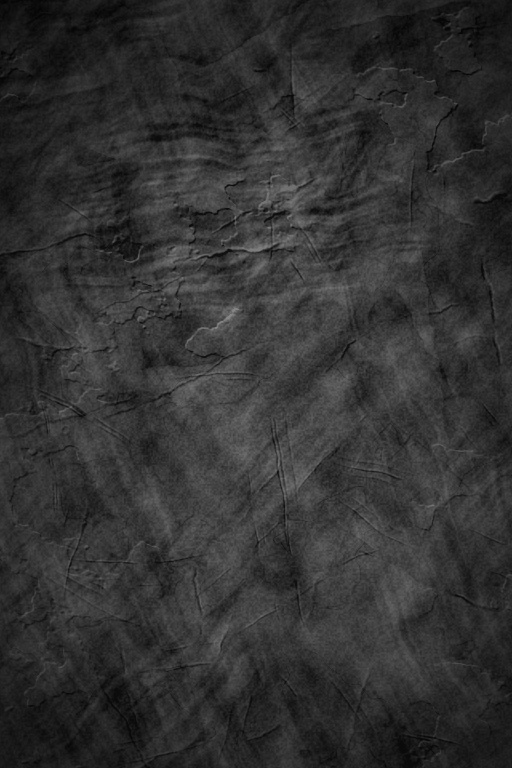
Write a Shadertoy shader that draws this texture.

```glsl
const float CENTRE_GREY = 0.278;
const vec2 GLOW_CENTRE = vec2(0.53, 0.45);
const vec2 GLOW_FALLOFF = vec2(1.9, 2.4);
const float CLOUD_CONTRAST = 0.95;
const float MOTTLE_CONTRAST = 0.75;
const float RELIEF_CONTRAST = 3.0;
const float FLAKE_TINT = 0.85;
const float COMB_CONTRAST = 0.55;
const float CREASE_DEPTH = 0.24;
const float GRAIN_CONTRAST = 0.36;
const vec2 LIGHT_STEP = vec2(-0.0015, 0.0019);
const int STROKES = 64;
const int SCRATCHES = 96;

float hash(vec2 p) {
    vec3 q = fract(p.xyx * vec3(0.1031, 0.1030, 0.0973));
    q += dot(q, q.yzx + 33.33);
    return fract((q.x + q.y) * q.z);
}

vec4 randomSet(int id, float seed) {
    vec2 k = vec2(float(id) * 17.3 + 5.0, seed * 31.7);
    return vec4(hash(k), hash(k + 41.3), hash(k + 83.9), hash(k + 127.1));
}

float noise(vec2 p) {
    vec2 i = floor(p), f = fract(p);
    f = f * f * (3.0 - 2.0 * f);
    return mix(mix(hash(i), hash(i + vec2(1, 0)), f.x),
               mix(hash(i + vec2(0, 1)), hash(i + vec2(1, 1)), f.x), f.y);
}

float fbm(vec2 p) {
    float sum = 0.0;
    for (float amp = 0.5; amp > 0.035; amp *= 0.53) {
        sum += amp * noise(p);
        p = mat2(1.6, 1.2, -1.2, 1.6) * p + 7.3;
    }
    return sum;
}

vec2 rotate(vec2 p, float a) {
    return mat2(cos(a), -sin(a), sin(a), cos(a)) * p;
}

float line(float x, float width) {
    return exp(-x * x / (width * width));
}

// Rough skin with raised, torn flakes gathered in patches
float plasterHeight(vec2 p) {
    float patches = smoothstep(0.46, 0.62, fbm(p * 4.5 + 17.0));
    float flakes = smoothstep(0.55, 0.59, fbm(p * vec2(15.0, 18.0) + 3.0));
    return 0.42 * fbm(p * 38.0) + 0.22 * flakes * patches;
}

// Parallel ridges left by a trowel, shown only in patches
float combing(vec2 p, float angle, float seed) {
    vec2 q = rotate(p, angle);
    float area = smoothstep(0.46, 0.58, fbm(q * vec2(4.0, 8.0) + seed));
    return area * (noise(q * vec2(6.0, 125.0) + seed) + noise(q * vec2(10.0, 250.0) + seed) - 1.0);
}

// Trowel passes: angular shards with a torn edge, a slanted side and a fading tone
float trowelStrokes(vec2 p, vec2 wobble, float aspect, float wear) {
    float tone = 0.0;
    for (int i = 0; i < STROKES; i++) {
        vec4 r = randomSet(i, 1.0);
        vec4 s = randomSet(i, 2.0);
        float spread = r.y > 0.6 ? 1.2 : 3.1;
        vec2 q = rotate(p - r.xy * vec2(aspect, 1.0), (r.z - 0.5) * spread) + wobble;
        float halfLength = mix(0.02, 0.13, r.w * r.w);
        float side = halfLength - abs(q.x + q.y * (s.w - 0.5) * 2.0) - 0.8 * q.y * s.w;
        float fade = exp(-max(q.y, 0.0) / mix(0.008, 0.055, s.x));
        float body = smoothstep(-0.001, 0.001, q.y) * fade * smoothstep(0.0, 0.003 + 0.03 * s.z, side);
        float along = smoothstep(0.0, 0.3 * halfLength, halfLength - abs(q.x));
        float edge = 0.45 * line(q.y - 0.003, 0.0015) - 0.75 * line(q.y, 0.0016);
        tone += (s.y - 0.5) * 0.72 * body + along * wear * s.z * s.z * edge;
    }
    return tone;
}

// Fine scratches in loose parallel groups of three
float scratches(vec2 p, vec2 wobble, float aspect, float wear) {
    float tone = 0.0;
    for (int i = 0; i < SCRATCHES; i++) {
        vec4 r = randomSet(i / 3, 3.0);
        vec4 s = randomSet(i, 4.0);
        vec2 q = rotate(p - r.xy * vec2(aspect, 1.0), (r.z - 0.5) * 3.1);
        q += (s.xy - 0.5) * vec2(0.08, 0.05) + wobble * 0.35;
        q.y += (r.w - 0.5) * 2.0 * q.x * q.x;
        float along = 1.0 - smoothstep(0.3, 1.0, abs(q.x) / mix(0.02, 0.12, s.z));
        float shadow = smoothstep(0.0, 0.002, -q.y) * exp(min(q.y, 0.0) / 0.012) * s.x * s.x;
        float cut = 0.32 * line(q.y - 0.0022, 0.0012) - 0.55 * line(q.y, 0.0011);
        tone += along * s.w * (wear * cut - 0.22 * shadow);
    }
    return tone;
}

void mainImage(out vec4 fragColor, in vec2 fragCoord) {
    vec2 uv = fragCoord / iResolution.xy;
    vec2 p = fragCoord / iResolution.y;
    float aspect = iResolution.x / iResolution.y;
    vec2 warp = vec2(fbm(p * 5.0 + 11.0), fbm(p * 5.0 + 29.0)) - 0.5;
    vec2 wobble = 0.026 * (vec2(fbm(p * 20.0), fbm(p * 20.0 + 50.0)) - 0.5);
    float wear = smoothstep(0.36, 0.54, fbm(p * 26.0 + 70.0));
    float rough = mix(0.75, 1.35, smoothstep(0.4, 0.8, uv.y));

    // Clouds, smears in crossing directions and side-lit relief
    float tone = CLOUD_CONTRAST * (fbm(p * 5.5 + 1.1 * warp) - 0.51);
    vec2 bent = p + 0.07 * warp;
    float smears = fbm(rotate(bent, 0.9) * vec2(12.0, 30.0)) + fbm(rotate(bent, -1.0) * vec2(11.0, 28.0) + 40.0);
    tone += MOTTLE_CONTRAST * (smears - 1.02);
    float height = plasterHeight(p);
    tone += rough * RELIEF_CONTRAST * (height - plasterHeight(p + LIGHT_STEP));
    tone += rough * FLAKE_TINT * (height - 0.25);

    // Combed bands, level near the top and slanted elsewhere
    float combs = combing(bent, 0.1, 90.0) * smoothstep(0.4, 0.7, uv.y);
    tone += COMB_CONTRAST * (combs + 0.5 * combing(bent, 0.8, 33.0) + 0.5 * combing(bent, -1.2, 61.0));

    // Hairline creases, tool marks and grain
    float crease = abs(fbm(p * 7.0 + 2.0 * warp + 120.0) - 0.5);
    tone -= CREASE_DEPTH * wear * (1.0 - smoothstep(0.0, 0.014, crease));
    tone += trowelStrokes(p, wobble, aspect, wear) * rough + scratches(p, wobble, aspect, wear);
    tone += GRAIN_CONTRAST * (noise(p * 480.0) - 0.5);

    // Glow fading into dark borders
    vec2 d = uv - GLOW_CENTRE;
    float light = CENTRE_GREY * exp(-dot(d * d, GLOW_FALLOFF));
    fragColor = vec4(vec3(light * clamp(1.0 + tone, 0.25, 2.0)), 1.0);
}
```
